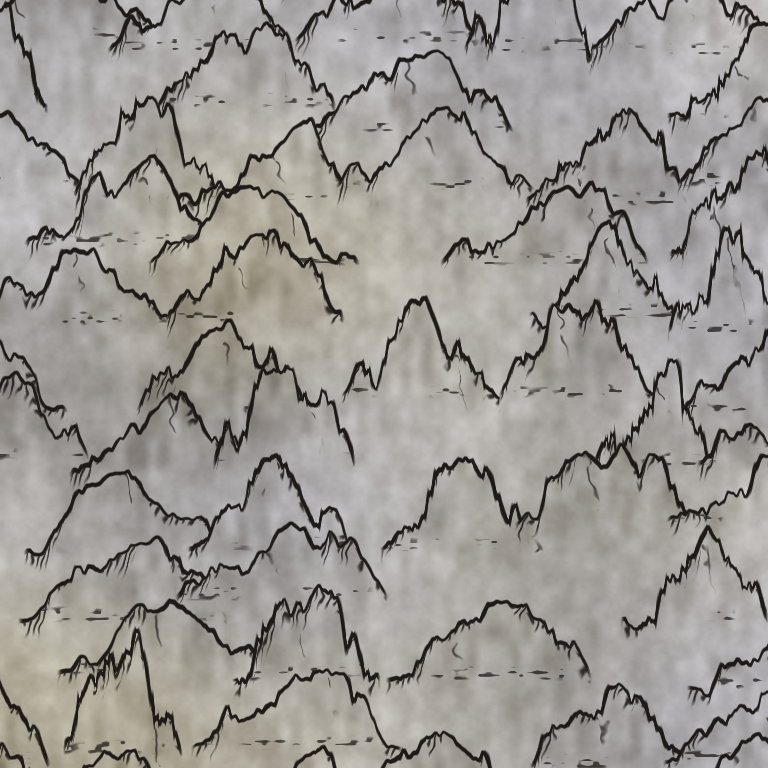
Give the GLSL for this pattern, as a WebGL 1 fragment shader.

```glsl
precision highp float;
// Inked mountain ranges on weathered grey parchment. Jittered rows of peaks are
// painted back to front: each one hides the ink behind it, then adds its ridge
// line, hatching, a crevice and specks. Layered noise stains the paper.
uniform vec2 u_resolution;

const vec3 STAIN = vec3(0.565, 0.55, 0.525);
const vec3 PAPER = vec3(0.755, 0.745, 0.735);
const vec3 INK = vec3(0.10, 0.085, 0.075);
const vec3 OLIVE_TINT = vec3(0.015, 0.008, -0.05);
const vec3 COOL_TINT = vec3(-0.008, -0.008, 0.02);
const vec2 CELL = vec2(0.21, 0.092);   // spacing of peaks and of rows
const float HATCHES = 115.0;           // hatch strokes per canvas width

float hash(vec2 p) {
  vec3 q = fract(p.xyx * 0.1031);
  q += dot(q, q.yzx + 33.33);
  return fract((q.x + q.y) * q.z);
}

float noise(vec2 p) {
  vec2 i = floor(p), f = fract(p);
  f = f * f * (3.0 - 2.0 * f);
  return mix(mix(hash(i), hash(i + vec2(1.0, 0.0)), f.x),
             mix(hash(i + vec2(0.0, 1.0)), hash(i + 1.0), f.x), f.y);
}

float fbm(vec2 p) {
  float sum = 0.0, gain = 0.53;
  for (int i = 0; i < 4; i++) {
    sum += gain * noise(p);
    p = p * 2.03 + 17.0;
    gain *= 0.5;
  }
  return sum;
}

// Soft pen stroke: 1 on the centre line, 0 outside the half width.
float pen(float dist, float halfWidth) {
  return 1.0 - smoothstep(halfWidth - 0.0011, halfWidth + 0.0014, dist);
}

// Relative ridge height for u in -1..1: 0 at the feet, 1 at the summit.
float ridge(float u, float summit, float seed) {
  float rise = u < summit ? (u + 1.0) / (summit + 1.0) : (1.0 - u) / (1.0 - summit);
  rise = clamp(rise, 0.0, 1.0);
  float flank = u < summit ? pow(rise, 1.1) : 1.0 - pow(1.0 - rise, 1.35);
  float bumps = 0.50 * (noise(vec2(u * 3.5 + 20.0, seed)) - 0.5)
              + 0.26 * (noise(vec2(u * 9.0 + 40.0, seed)) - 0.5)
              + 0.10 * (noise(vec2(u * 24.0 + 60.0, seed)) - 0.5);
  return flank + bumps * min(1.0, 5.0 * rise * (1.0 - rise) + 0.12);
}

// Paints one mountain with its base centre at q = 0 over the layers behind it.
void paintMountain(vec2 q, vec2 size, float seed, inout float ink, inout float cover) {
  float u = q.x / size.x;
  if (abs(u) > 1.05) return;
  float summit = mix(-0.15, 0.35, hash(vec2(seed, 3.0)));
  float slope = (ridge(u + 0.015, summit, seed) - ridge(u - 0.015, summit, seed))
              * size.y / (0.03 * size.x);
  float drop = size.y * ridge(u, summit, seed) - q.y;
  float span = 1.0 - smoothstep(0.96, 1.02, abs(u));

  // Body hides whatever lies behind it and fades out under the base.
  float body = smoothstep(-0.001, 0.001, drop) * span * smoothstep(-0.04, -0.015, q.y);
  ink *= 1.0 - body;
  cover = max(cover, body * smoothstep(-0.04, 0.04, q.y));

  // Ridge line with uneven pen pressure.
  float pressure = mix(0.0014, 0.0031, noise(vec2(u * 7.0 + 30.0, seed)));
  float line = pen(abs(drop) / sqrt(1.0 + slope * slope), pressure) * span;

  // Hatching hangs from the left foot and from scattered patches.
  float foot = 1.0 - smoothstep(-0.9, -0.45, u);
  float patches = smoothstep(0.48, 0.78, noise(vec2(u * 4.5 + 50.0, seed + 7.0)));
  float reach = max(max(foot * 0.028, patches * 0.03), 0.016 * smoothstep(0.6, 0.9, u));
  float wobble = (noise(q * 85.0 + seed) - 0.5) * 0.008;
  float column = (q.x + drop * 0.35 + wobble) * HATCHES;
  float len = 0.001 + reach * (0.25 + hash(vec2(floor(column) + 90.0, seed)));
  float hatch = pen(abs(fract(column) - 0.5) / HATCHES, 0.0015)
              * (1.0 - smoothstep(0.45 * len, len, drop));

  // A broken crevice down the face and a band of specks near the base.
  float start = size.x * mix(-0.4, 0.45, hash(vec2(seed, 11.0)));
  float gaps = smoothstep(0.4, 0.6, noise(vec2(drop * 75.0, seed + 5.0)));
  float crevice = pen(abs(q.x - start - drop * 0.25 + wobble * 1.5), 0.0012)
                * gaps * (1.0 - smoothstep(0.3, 0.65, drop / size.y));
  float band = 1.0 - smoothstep(0.003, 0.009, abs(q.y - 0.006 + wobble));
  float specks = smoothstep(0.66, 0.84, noise(vec2(q.x * 95.0, q.y * 250.0) + seed))
               * band * smoothstep(0.35, 0.6, noise(vec2(u * 3.0 + 70.0, seed)));
  float detail = max(0.88 * hatch, max(0.7 * crevice, 0.75 * specks)) * body;
  ink = max(ink, max(line, detail));
}

// Parchment colour: cloudy tone, vertical stains and fine grain.
vec3 parchment(vec2 p, float cover) {
  float clouds = fbm(p * 4.0 + 3.0) - 0.5;
  float streaks = noise(vec2(p.x * 70.0, p.y * 22.0)) - 0.5;
  float grain = fbm(p * 45.0) - 0.5;
  float tone = 0.64 + 1.1 * clouds + 0.2 * (p.x + p.y - 1.0) - 0.2 * cover
             + (0.35 + 0.35 * cover) * streaks + 0.8 * grain;
  float warmth = noise(p * 3.0 + 8.0) + 0.35 - 0.6 * p.x;
  return mix(STAIN, PAPER, clamp(tone, -0.35, 1.35))
       + mix(COOL_TINT, OLIVE_TINT, smoothstep(0.2, 1.1, warmth));
}

void main() {
  vec2 p = gl_FragCoord.xy / u_resolution.y;
  float ink = 0.0, cover = 0.0;
  float topRow = floor(p.y / CELL.y) + 1.0;
  for (int r = 0; r < 4; r++) {
    float row = topRow - float(r);
    float shift = hash(vec2(row + 40.0, 2.0));
    float middle = floor(p.x / CELL.x - shift);
    for (int c = -1; c <= 1; c++) {
      vec2 id = vec2(middle + float(c), row) + 40.0;
      float seed = floor(hash(id) * 900.0);
      if (hash(id + 31.0) < 0.14) continue;
      float wide = sqrt(hash(id + 57.0));
      vec2 jitter = vec2(hash(id + 73.0) * 0.5 - 0.25, hash(id + 95.0) * 0.5);
      vec2 base = (id - 40.0 + vec2(shift + 0.5, 0.0) + jitter) * CELL;
      vec2 size = vec2(mix(0.07, 0.14, wide), mix(0.135, 0.095, wide));
      paintMountain(p - base, size, seed, ink, cover);
    }
  }
  vec3 color = mix(parchment(p, cover), INK, ink * 0.97);
  gl_FragColor = vec4(color, 1.0);
}
```
